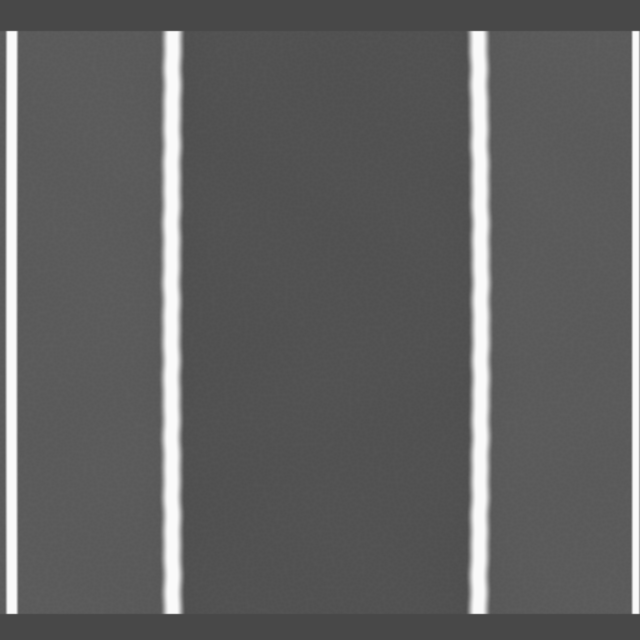
Write a WebGL 2 fragment shader that draws this background.

```glsl
#version 300 es
precision highp float;
// Grey panel between two dark horizontal bands, crossed by four bright upright
// lines: two crisp near the sides, two soft and slightly bowed further in.
// Lines are distance falloffs; the fine grain is cellular noise.

uniform vec2 u_resolution;
out vec4 fragColor;

vec2 hash2(vec2 p) {
    vec3 q = fract(vec3(p.xyx) * vec3(0.1031, 0.1030, 0.0973));
    q += dot(q, q.yzx + 33.33);
    return fract((q.xx + q.yz) * q.zy);
}

// Distance to the nearest scattered cell point
float cellular(vec2 p) {
    vec2 cell = floor(p), local = fract(p);
    float nearest = 2.0;
    for (int y = -1; y <= 1; y++) {
        for (int x = -1; x <= 1; x++) {
            vec2 offset = vec2(x, y);
            nearest = min(nearest, length(offset + hash2(cell + offset) - local));
        }
    }
    return nearest;
}

// Bright line: solid within core, faded out at reach
float line(float x, float center, float core, float reach) {
    return 1.0 - smoothstep(core, reach, abs(x - center));
}

void main() {
    vec2 uv = gl_FragCoord.xy / u_resolution;
    float pixel = 1.0 / u_resolution.y;

    // Slow bow of the lines plus a faint ripple along their length
    float bow = sin(3.14159 * clamp((uv.y - 0.04) / 0.912, 0.0, 1.0));
    float ripple = 0.0004 * (sin(uv.y * 75.0) + sin(uv.y * 131.0 + 1.0));
    float leftInner = 0.2700 - 0.0020 * bow + ripple;
    float rightInner = 0.7475 + 0.0040 * bow - ripple;

    // Darker middle panel between lighter side panels
    float middle = smoothstep(leftInner - 0.01, leftInner + 0.01, uv.x)
                 * (1.0 - smoothstep(rightInner - 0.01, rightInner + 0.01, uv.x));
    float grey = mix(0.358, 0.322, middle);

    // Slight shade beside the inner lines
    float gap = min(abs(uv.x - leftInner), abs(uv.x - rightInner));
    grey -= 0.012 * exp(-gap * 28.0);

    // Fine grain and broad mottling
    grey += 0.016 * (cellular(uv * vec2(150.0, 170.0)) - 0.5);
    grey += 0.003 * sin(uv.x * 17.0 + 2.0 * sin(uv.y * 9.0)) * sin(uv.y * 13.0 + uv.x * 5.0);

    // Crisp outer lines and soft inner lines
    float outer = max(line(uv.x, 0.0186 - 0.0006 * bow, 0.0055, 0.0115),
                      line(uv.x, 0.9935, 0.0030, 0.0085));
    float inner = max(line(uv.x, leftInner, 0.0055, 0.0205),
                      line(uv.x, rightInner, 0.0055, 0.0205));
    grey = mix(grey, 0.98, max(outer, inner));

    // Plain bands above and below
    float panel = smoothstep(-pixel, pixel, uv.y - 0.0407)
                * smoothstep(-pixel, pixel, 0.9515 - uv.y);
    grey = mix(0.282, grey, panel);

    fragColor = vec4(vec3(grey), 1.0);
}
```
